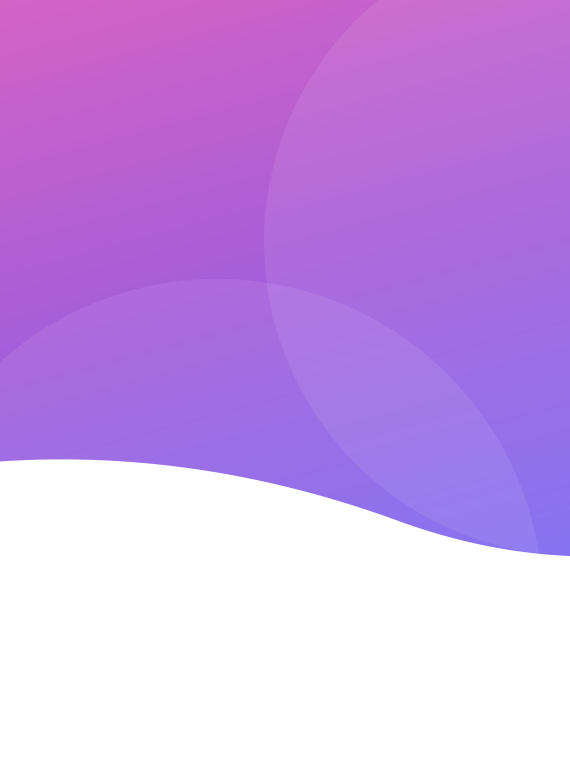
Write a Shadertoy shader that draws this background.

```glsl
// A slanted orchid-to-violet gradient with two faint translucent discs,
// cut off below by a white sheet whose edge is a smooth wave.
// Lengths are in canvas widths; the wave joins two parabolas of equal slope.

#define ORCHID vec3(0.831, 0.388, 0.773)
#define PURPLE vec3(0.647, 0.367, 0.855)
#define VIOLET vec3(0.482, 0.404, 0.937)
#define SHEET vec3(1.0)
#define GRADIENT_TILT 0.2618
#define GRADIENT_LENGTH 1.201
#define DISC_OPACITY 0.08
#define UPPER_DISC vec3(1.014, 0.9226, 0.5507)
#define LOWER_DISC vec3(0.381, 0.2862, 0.5717)
#define WAVE_CREST vec2(0.1084, 0.5414)
#define WAVE_BEND vec2(0.3095, 0.845)
#define WAVE_JOIN 0.699

// Antialiased coverage: 1 where the signed distance is negative
float coverage(float dist, float pixel) {
    return clamp(0.5 - dist / pixel, 0.0, 1.0);
}

// Three evenly spaced stops, running down from the top left corner
vec3 backdrop(vec2 p, float top) {
    vec2 direction = vec2(sin(GRADIENT_TILT), -cos(GRADIENT_TILT));
    float t = clamp(dot(p - vec2(0.0, top), direction) / GRADIENT_LENGTH, 0.0, 1.0);
    vec3 upper = mix(ORCHID, PURPLE, min(2.0 * t, 1.0));
    return mix(upper, VIOLET, max(2.0 * t - 1.0, 0.0));
}

// Disc packed as centre and radius
float discDistance(vec2 p, vec3 disc) {
    return length(p - disc.xy) - disc.z;
}

// Height above the wave, divided by its steepness to approximate distance
float waveDistance(vec2 p) {
    float fall = p.x - WAVE_CREST.x;
    float rise = max(p.x - WAVE_JOIN, 0.0);
    float height = WAVE_CREST.y - WAVE_BEND.x * fall * fall + WAVE_BEND.y * rise * rise;
    float slope = 2.0 * (WAVE_BEND.y * rise - WAVE_BEND.x * fall);
    return (p.y - height) / sqrt(1.0 + slope * slope);
}

void mainImage(out vec4 fragColor, in vec2 fragCoord) {
    float pixel = 1.0 / iResolution.x;
    vec2 p = fragCoord * pixel;

    vec3 color = backdrop(p, iResolution.y * pixel);

    // Translucent discs, brighter where they overlap
    color = mix(color, vec3(1.0), DISC_OPACITY * coverage(discDistance(p, UPPER_DISC), pixel));
    color = mix(color, vec3(1.0), DISC_OPACITY * coverage(discDistance(p, LOWER_DISC), pixel));

    // White sheet below the wave
    color = mix(color, SHEET, coverage(waveDistance(p), pixel));
    fragColor = vec4(color, 1.0);
}
```
